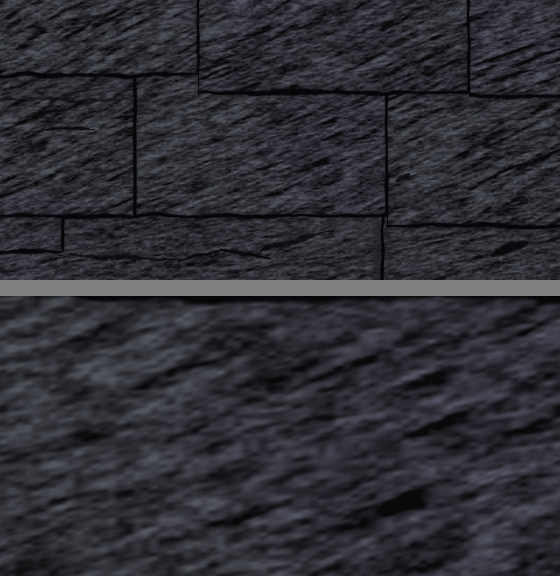
Top, the full canvas; bottom, a detail of the centre.
This texture is drawn by a WebGL 1 fragment shader. Its source:

```glsl
precision highp float;
uniform vec2 u_resolution;

#define BASE_LIGHT 0.182
#define GRAIN_CONTRAST 0.175
#define GRAIN_ANGLE 0.40
#define SEAM_WIDTH 0.0070
#define JOINT_WIDTH 0.0058
#define EDGE_WOBBLE 0.016
#define SLATE_TINT vec3(0.98, 1.0, 1.11)
#define BLUE_TINT vec3(0.98, 0.98, 1.17)
#define GAP_COLOR vec3(0.024, 0.025, 0.030)
#define TOP_JOINTS vec2(0.708, 0.966)
#define MIDDLE_JOINTS vec2(0.482, 0.898)
#define BOTTOM_JOINTS vec2(0.225, 1.142)

float hash(vec2 p) {
  vec3 q = fract(vec3(p.xyx) * 0.1031);
  q += dot(q, q.yzx + 33.33);
  return fract((q.x + q.y) * q.z);
}

float noise(vec2 p) {
  vec2 i = floor(p), f = fract(p);
  f = f * f * (3.0 - 2.0 * f);
  return mix(mix(hash(i), hash(i + vec2(1.0, 0.0)), f.x),
             mix(hash(i + vec2(0.0, 1.0)), hash(i + 1.0), f.x), f.y);
}

float fbm(vec2 p) {
  float sum = 0.0, amp = 0.5;
  for (int i = 0; i < 4; i++) {
    sum += amp * noise(p);
    p = p * 2.03 + 17.3;
    amp *= 0.5;
  }
  return sum;
}

// Joints hold the first x and the spacing of a row
float columnOf(float x, vec2 joints) {
  return floor((x - joints.x) / joints.y) + 1.0;
}

float jointDistance(float x, vec2 joints) {
  return abs(fract((x - joints.x) / joints.y + 0.5) - 0.5) * joints.y;
}

float gap(float d, float width) {
  return 1.0 - smoothstep(width * 0.4, width * 1.4, d);
}

// Crack from ends.xy to ends.zw, thinning toward its tips
float crack(vec2 p, vec4 ends, float width) {
  vec2 along = ends.zw - ends.xy;
  float t = clamp(dot(p - ends.xy, along) / dot(along, along), 0.0, 1.0);
  float taper = 0.3 + 2.8 * t * (1.0 - t);
  return gap(length(p - ends.xy - along * t), width * taper);
}

void main() {
  vec2 p = gl_FragCoord.xy / u_resolution.y;
  vec2 wobble = vec2(fbm(p * vec2(15.0, 13.0)), fbm(p * vec2(11.0, 19.0) + 40.0)) - 0.47;
  vec2 w = p + EDGE_WOBBLE * wobble * vec2(0.5, 1.5);

  // Staggered rows whose seams step at the joints
  float upperSeam = mix(0.732, 0.682 - 0.012 * columnOf(w.x, TOP_JOINTS),
                        step(TOP_JOINTS.x, w.x));
  float lowerSeam = mix(0.229, 0.193, step(1.5, columnOf(w.x, MIDDLE_JOINTS)));
  float row = step(w.y, upperSeam) + step(w.y, lowerSeam);
  vec2 joints = row < 0.5 ? TOP_JOINTS : (row < 1.5 ? MIDDLE_JOINTS : BOTTOM_JOINTS);
  vec2 block = vec2(columnOf(w.x, joints), row);
  float seed = hash(block + 3.7);

  // Long slanted grain in each block, crossed by short flat flakes
  float angle = GRAIN_ANGLE + 0.18 * (seed - 0.5) - 0.2 * step(1.5, row);
  vec2 dir = vec2(cos(angle), sin(angle));
  vec2 g = vec2(dot(p, dir), dot(p, vec2(-dir.y, dir.x)));
  g.y += 0.045 * noise(p * vec2(2.0, 4.0) + seed * 20.0) + 0.006 * noise(p * 17.0);
  g += block * 7.3 + 5.0;
  vec2 flat_g = p + vec2(0.0, -0.16 * p.x + 0.008 * noise(p * 14.0));
  float coarse = noise(g * vec2(6.0, 62.0));
  float middle = noise(g * vec2(15.0, 104.0) + 11.0);
  float flake = noise(flat_g * vec2(38.0, 138.0) + 31.0);
  float grit = noise(flat_g * vec2(100.0, 215.0) + 57.0);
  float broad = fbm(p * vec2(3.0, 5.0) + seed * 30.0) - 0.47;

  // Smoother faces on the bottom row and the upper left ledge
  float ledge = step(0.643, w.y) * step(w.x, MIDDLE_JOINTS.x) * step(0.5, row);
  float rough = 1.0 - 0.45 * step(1.5, row) - 0.4 * ledge;
  float grain = 0.5 * (coarse - 0.5) + 0.85 * (middle - 0.5);
  grain -= 0.4 * (1.0 - smoothstep(0.1, 0.4, mix(coarse, middle, 0.4)));
  float grains = 0.85 * (flake - 0.5) + 0.65 * (grit - 0.5);
  float light = BASE_LIGHT + GRAIN_CONTRAST * (grain * rough + grains);
  light += 0.085 * broad + 0.02 * (seed - 0.5);

  // Plain mortar strip beside the lower right joint
  float strip = 1.0 - smoothstep(0.014, 0.02, abs(w.x - 1.348));
  strip *= 1.0 - smoothstep(0.18, 0.24, p.y);
  light = mix(light, 0.15 + 0.06 * (grit - 0.5), 0.7 * strip);

  // Gaps between blocks, ragged in width, with soft shade around them
  float seamD = min(abs(w.y - upperSeam), abs(w.y - lowerSeam));
  float jointD = jointDistance(w.x, joints);
  jointD += smoothstep(0.11, 0.08, p.y) * step(w.x, 0.8);
  float uneven = 0.3 + 0.8 * noise(p * 6.0 + 2.0) + 0.55 * noise(p * 37.0);
  float dark = max(gap(seamD, SEAM_WIDTH * uneven), gap(jointD, JOINT_WIDTH * uneven));
  light *= 1.0 - 0.28 * exp(-min(seamD, jointD) * 75.0);

  // Splits and chips in the faces
  vec2 c = p + 0.035 * wobble;
  float chips = 0.55 * crack(c, vec4(-0.1, 0.640, 0.47, 0.647), 0.005 * uneven);
  chips = max(chips, 0.9 * crack(c, vec4(0.15, 0.542, 0.34, 0.538), 0.008 * uneven));
  chips = max(chips, crack(c, vec4(-0.1, 0.105, 0.23, 0.108), 0.009 * uneven));
  chips = max(chips, 0.75 * crack(c, vec4(0.21, 0.092, 0.66, 0.075), 0.006 * uneven));
  chips = max(chips, 0.9 * crack(c, vec4(0.63, 0.068, 0.81, 0.115), 0.007 * uneven));
  chips = max(chips, 0.9 * crack(c, vec4(0.79, 0.115, 0.96, 0.076), 0.007 * uneven));
  chips = max(chips, 0.8 * crack(c, vec4(0.93, 0.105, 1.19, 0.18), 0.014 * uneven));
  chips = max(chips, 0.9 * crack(c, vec4(1.76, 0.092, 1.88, 0.137), 0.017 * uneven));
  chips = max(chips, 0.8 * crack(c, vec4(1.41, 0.35, 1.46, 0.378), 0.010 * uneven));
  dark = max(dark, chips);

  float blueness = smoothstep(0.42, 0.72, fbm(p * 3.0 + seed * 9.0)) * (1.0 - 0.6 * step(1.5, row));
  vec3 color = clamp(light, 0.035, 0.33) * mix(SLATE_TINT, BLUE_TINT, blueness);
  gl_FragColor = vec4(mix(color, GAP_COLOR, dark), 1.0);
}
```
